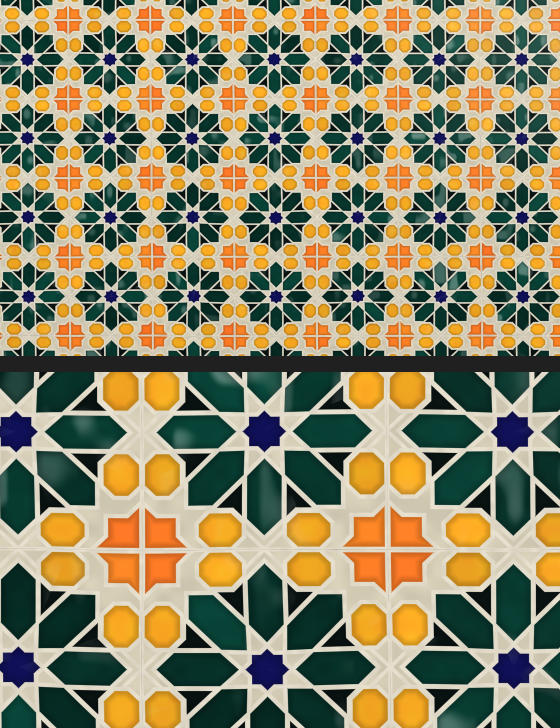
Top: the whole. Bottom: its middle third, enlarged.
A WebGL 1 fragment shader for this pattern:

```glsl
precision highp float;
// Glazed star mosaic: each cell has a blue star ringed by eight green petals,
// with an orange star split across the cell corners between yellow hexagons.
// Cells are folded by symmetry; hashes and noise vary glaze, gloss and wear.

uniform vec2 u_resolution;

#define REPEATS vec2(6.80, 4.51)
#define FIRST_STAR vec2(0.337, 0.755)
#define JOINT 0.024
#define WOBBLE 0.012
#define GROUT vec3(0.91, 0.88, 0.81)
#define CREAM vec3(0.83, 0.80, 0.71)
#define GREEN vec3(0.025, 0.20, 0.165)
#define BLACK vec3(0.035, 0.075, 0.07)
#define BLUE vec3(0.06, 0.06, 0.34)
#define YELLOW vec3(0.96, 0.66, 0.13)
#define ORANGE vec3(0.98, 0.50, 0.13)
#define SHEEN vec3(0.72, 0.80, 0.76)

const float EIGHTH = 0.78539816;

float hash(vec2 p) {
  vec3 q = fract(vec3(p.xyx) * 0.1031);
  q += dot(q, q.yzx + 33.33);
  return fract((q.x + q.y) * q.z);
}

float noise(vec2 p) {
  vec2 i = floor(p), f = fract(p);
  f = f * f * (3.0 - 2.0 * f);
  return mix(mix(hash(i), hash(i + vec2(1.0, 0.0)), f.x),
             mix(hash(i + vec2(0.0, 1.0)), hash(i + 1.0), f.x), f.y);
}

// Two overlaid squares form an eight-pointed star.
float starDistance(vec2 p, float size) {
  p = abs(p);
  return min(max(p.x, p.y), (p.x + p.y) * 0.7071) - size;
}

float hexDistance(vec2 p) {
  p = abs(p);
  return max(max(p.x - 0.071, p.y - 0.088), (p.x + p.y) * 0.7071 - 0.081);
}

// Lays one glazed piece with a soft, slightly darker rim.
vec3 layPiece(vec3 base, vec3 glaze, float d, float aa) {
  glaze *= mix(0.84, 1.03, smoothstep(0.0, 0.035, -d));
  return mix(base, glaze, smoothstep(aa, -aa, d));
}

void main() {
  vec2 uv = gl_FragCoord.xy / u_resolution;
  float aa = 0.7 * REPEATS.y / u_resolution.y;

  // Cell grid with a slight lean and hand-laid unevenness
  vec2 grid = uv * REPEATS - FIRST_STAR;
  grid.x += 0.03 * (uv.y - 0.6);
  grid += WOBBLE * (vec2(noise(grid * 2.0 + 20.0), noise(grid * 2.0 + 70.0)) - 0.5);
  vec2 cell = floor(grid + 0.5);
  vec2 p = grid - cell;

  // Fold into one octant, and into one of eight petal sectors
  vec2 q = abs(p);
  vec2 octant = vec2(max(q.x, q.y), min(q.x, q.y));
  vec2 corner = 0.5 - octant;
  float angle = atan(p.y, p.x);
  float sector = floor(angle / EIGHTH + 0.5);
  float bend = abs(angle - sector * EIGHTH);
  float radius = length(p);
  float along = radius * cos(bend);
  float across = radius * sin(bend);
  float between = radius * cos(bend - 0.5 * EIGHTH);

  // Distances to the five kinds of coloured piece
  float blue = starDistance(p, 0.062);
  float petal = max(max(across - 0.070, (along + across - 0.440) * 0.7071),
                    (across - 0.95 * (along - 0.115)) * 0.72);
  float yellow = hexDistance(corner - vec2(0.083, 0.320));
  float wedge = max(max(0.091 - across, between - 0.370), JOINT - yellow);
  float orange = max(starDistance(corner, 0.137), 0.5 * JOINT - corner.x);

  // Variation for each piece and for each quarter
  vec2 quarter = sign(p);
  float side = step(q.x, q.y);
  float petalTone = hash(cell * 9.0 + mod(sector, 8.0) * vec2(3.1, 7.3) + 40.0);
  float warmTone = hash(cell * 13.0 + quarter * vec2(2.0, 5.0) + side + 90.0);
  float orangeTone = hash(cell * 11.0 + quarter * vec2(3.0, 4.0) + 160.0);
  float mottling = noise(grid * 17.0 + 30.0);
  float haze = smoothstep(0.5, 1.0, uv.x) * smoothstep(0.3, 0.9, uv.y);
  float glint = smoothstep(0.67, 0.92, noise(grid * vec2(9.0, 6.0) + petalTone * 30.0));
  float gloss = glint * (0.15 + 0.30 * petalTone) + 0.17 * haze;

  // Cream pieces, pale grout around them and fine joints
  float nearest = min(min(min(blue, petal), min(yellow, wedge)), orange);
  float seam = min(corner.x, abs(corner.x - octant.y) * 0.7071);
  float creamArea = min(nearest - 0.75 * JOINT, seam - 0.008);
  vec3 color = GROUT * (0.95 + 0.07 * noise(grid * 35.0));
  vec3 cream = CREAM * (0.96 + 0.09 * mottling);
  color = mix(color, cream, smoothstep(-aa, aa, creamArea));
  color *= 1.0 - 0.13 * smoothstep(aa, 0.0, corner.x) * mottling;

  // Coloured glazes
  vec3 green = GREEN * (0.70 + 0.55 * petalTone + 0.15 * mottling);
  vec3 yellowGlaze = YELLOW * (0.93 + 0.10 * warmTone);
  yellowGlaze.g += 0.06 * (mottling - 0.5);
  vec3 orangeGlaze = ORANGE + vec3(0.0, 0.10 * (orangeTone - 0.5), 0.03 * mottling);
  color = layPiece(color, mix(BLACK, SHEEN, 0.5 * gloss), wedge, aa);
  color = layPiece(color, mix(green, SHEEN, gloss), petal, aa);
  color = layPiece(color, mix(BLUE, SHEEN, 0.3 * gloss), blue, aa);
  color = layPiece(color, mix(yellowGlaze, GROUT, 0.18 * haze + 0.10 * glint), yellow, aa);
  color = layPiece(color, mix(orangeGlaze, GROUT, 0.15 * haze), orange, aa);

  // Gentle falloff of light toward the lower left
  color *= 0.97 + 0.04 * uv.y;
  gl_FragColor = vec4(clamp(color, 0.0, 1.0), 1.0);
}
```
